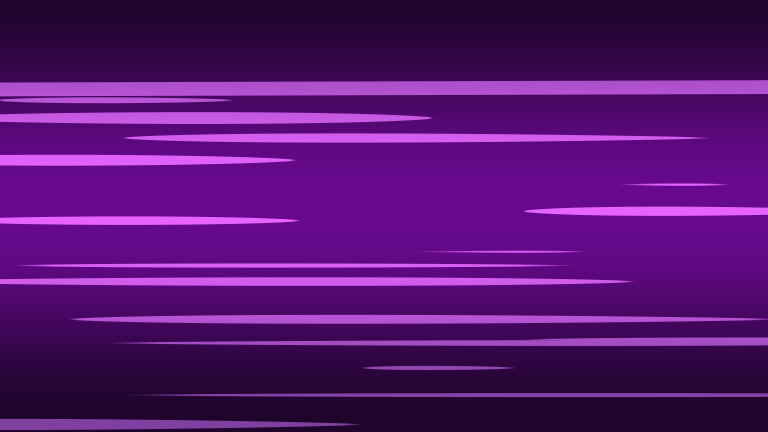
Reproduce this background procedurally as a WebGL 1 fragment shader.

```glsl
precision highp float;
// Horizontal speed streaks over a violet glow.
// A vertical falloff lights both the backdrop and the streaks; each streak
// is a long tapered lens, one per row, scattered by a quadratic sequence.

uniform vec2 u_resolution;

// Irregular values in 0..1 for streak number i
vec4 scatter(float i) {
    return fract(i * i * vec4(0.618, 0.367, 0.271, 0.443) + vec4(0.1, 0.6, 0.8, 0.0));
}

// Antialiased coverage of a horizontal strip, given its local half thickness
float strip(float offsetY, float halfThickness, float pixel) {
    float edge = clamp((halfThickness - abs(offsetY)) / pixel + 0.5, 0.0, 1.0);
    return edge * clamp(halfThickness / pixel, 0.0, 1.0);
}

// Lens with pointed tips; skew moves its thickest part to one side
float lens(vec2 p, float halfLength, float halfThickness, float skew, float pixel) {
    float t = clamp(p.x / halfLength, -1.0, 1.0);
    float profile = pow(1.0 - t * t, 0.6) * (1.0 + skew * t);
    return strip(p.y, halfThickness * profile, pixel);
}

void main() {
    // Canvas height is one unit
    vec2 p = gl_FragCoord.xy / u_resolution.y;
    float aspect = u_resolution.x / u_resolution.y;
    float pixel = 1.0 / u_resolution.y;

    // Glow: strongest just above the middle, dark at top and bottom
    float glow = 1.0 - smoothstep(0.04, 0.5, abs(p.y - 0.52));
    vec3 backdrop = mix(vec3(0.12, 0.015, 0.17), vec3(0.40, 0.035, 0.55), glow);
    vec3 streakColor = mix(vec3(0.50, 0.25, 0.63), vec3(0.90, 0.39, 1.0), glow);

    // One band across the full width, very slightly tilted
    float coverage = strip(p.y - 0.793 - 0.003 * p.x, 0.016, pixel);

    // Tapered streaks, rising row by row with jitter
    for (int n = 0; n < 16; n++) {
        float i = float(n);
        vec4 r = scatter(i);
        vec2 center = vec2(r.x * aspect, 0.04 + 0.048 * i + 0.045 * (r.w - 0.5));
        float halfLength = 0.12 + 0.9 * r.y;
        float halfThickness = (0.004 + 0.0105 * r.z) * min(1.0, 2.0 * halfLength);
        float skew = 0.7 * (fract(i * 0.618) - 0.5);
        coverage = max(coverage, lens(p - center, halfLength, halfThickness, skew, pixel));
    }

    gl_FragColor = vec4(mix(backdrop, streakColor, coverage), 1.0);
}
```
